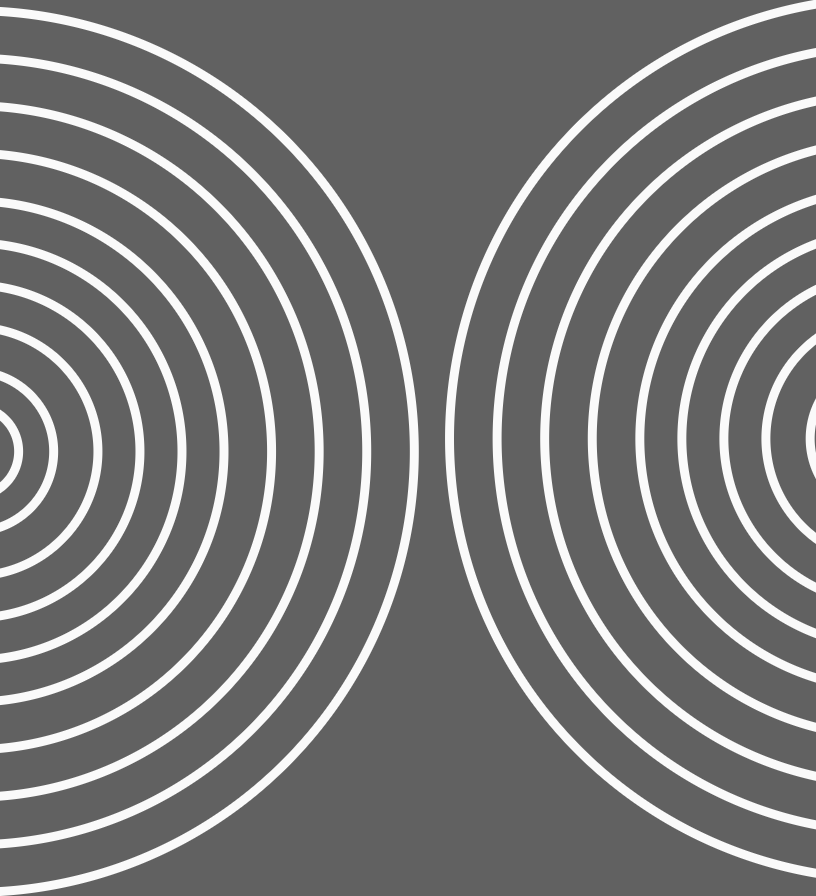
Reproduce this background procedurally as a WebGL 1 fragment shader.

```glsl
precision highp float;

uniform vec2 u_resolution;

#define RING_COUNT 10
#define HALF_WIDTH 0.0050
#define LEFT_CENTER vec2(-0.0296, 0.4961)
#define RIGHT_CENTER vec2(0.9937, 0.5104)
#define BACKGROUND vec3(0.38)
#define LINE_COLOR vec3(0.98)

// Ring spacing changes between the core, middle and outer bands.
float ringRadius(float index) {
    if (index < 2.0) return 0.0504 + 0.0391 * index;
    if (index < 5.0) return 0.1389 + 0.0469 * (index - 2.0);
    return 0.2796 + 0.0531 * (index - 5.0);
}

// Distance to the nearest ring centerline.
float ringDistance(vec2 point, vec2 center) {
    float radius = length(point - center);
    float nearest = 1.0;
    for (int i = 0; i < RING_COUNT; i++) {
        nearest = min(nearest, abs(radius - ringRadius(float(i))));
    }
    return nearest;
}

void main() {
    // Canvas height is one unit, so the rings stay circular.
    vec2 point = gl_FragCoord.xy / u_resolution.y;
    float pixel = 1.0 / u_resolution.y;

    float dist = min(ringDistance(point, LEFT_CENTER),
                     ringDistance(point, RIGHT_CENTER));

    // Linear edge coverage across one pixel.
    float coverage = clamp((HALF_WIDTH - dist) / pixel + 0.5, 0.0, 1.0);
    gl_FragColor = vec4(mix(BACKGROUND, LINE_COLOR, coverage), 1.0);
}
```
